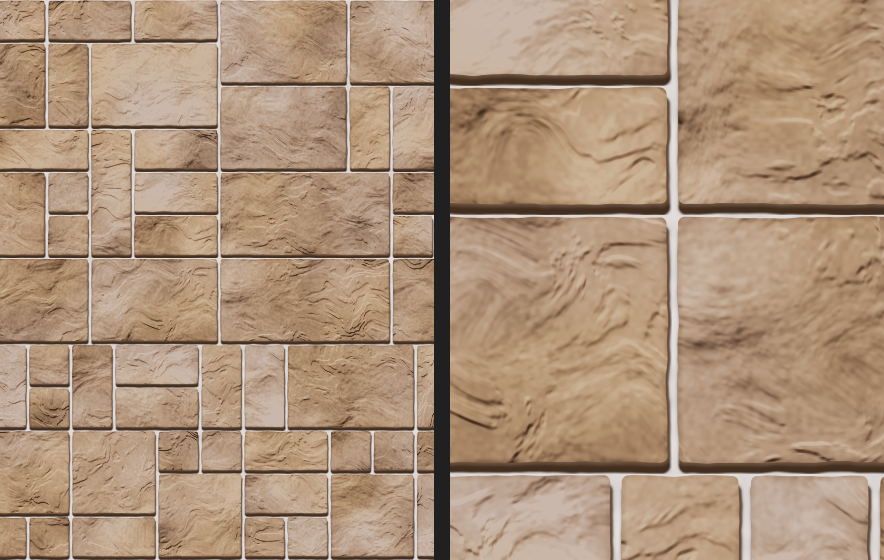
Left, the full canvas; right, a detail of the centre.
Reproduce this texture procedurally as a Shadertoy shader.

```glsl
const float ROWS = 13.0;            // stone units over the canvas height
const float SEED = 4.0;
const float KEEP_CHANCE = 0.68;     // chance that a fitting block stays whole
const float SIDE_GAP = 0.045;
const float TOP_GAP = 0.015;
const float BOTTOM_GAP = 0.09;
const vec2 SHADOW_DROP = vec2(0.012, -0.072);
const vec2 LIGHT_STEP = vec2(-0.010, 0.028);
const float RELIEF = 3.7;
const vec3 GROUT = vec3(0.87, 0.85, 0.84);
const vec3 SHADOW = vec3(0.26, 0.18, 0.12);
const vec3 UMBER = vec3(0.46, 0.35, 0.27);
const vec3 BROWN = vec3(0.62, 0.50, 0.40);
const vec3 TAN = vec3(0.71, 0.60, 0.50);
const vec3 SAND = vec3(0.79, 0.715, 0.645);
const vec3 WARM = vec3(1.01, 0.98, 0.91);
const vec3 COOL = vec3(1.00, 1.005, 1.04);

vec3 hash3(vec2 p) {
    vec3 h = fract(p.xyx * vec3(0.1031, 0.1030, 0.0973));
    h += dot(h, h.yxz + 33.33);
    return fract((h.xxy + h.yzz) * h.zyx);
}

float noise(vec2 p) {
    vec2 i = floor(p), f = fract(p);
    f = f * f * (3.0 - 2.0 * f);
    vec2 e = vec2(0.0, 1.0);
    return mix(mix(hash3(i).x, hash3(i + e.yx).x, f.x),
               mix(hash3(i + e.xy).x, hash3(i + e.yy).x, f.x), f.y);
}

float fbm(vec2 p, int octaves) {
    float sum = 0.0, amp = 0.5;
    for (int i = 0; i < octaves; i++) {
        sum += amp * noise(p);
        p = mat2(1.6, 1.2, -1.2, 1.6) * p + 7.3;
        amp *= 0.5;
    }
    return sum;
}

// Split-rock height: rough noise broken into ledges in patches
float relief(vec2 p) {
    vec2 warped = p + 0.45 * vec2(noise(p * 1.9), noise(p * 1.9 + 31.0));
    float rough = fbm(warped * vec2(1.5, 2.3), 5);
    float level = rough * 6.0;
    float ledge = (floor(level) + smoothstep(0.62, 1.0, fract(level))) / 6.0;
    float patches = smoothstep(0.40, 0.68, noise(p * 1.1 + 57.0));
    return mix(rough, ledge, 0.75 * patches);
}

// Splits a block of whole units until the part around p is one stone
void findStone(vec2 p, inout vec2 lo, inout vec2 hi) {
    for (int i = 0; i < 14; i++) {
        vec2 size = hi - lo;
        vec3 r = hash3(lo * vec2(7.0, 13.0) + hi * vec2(31.0, 57.0) + SEED);
        bool flat_ = size.y < 2.5 && size.x < size.y + 2.5;
        bool upright = size.x < 1.5 && size.y < 3.5;
        if (size.x * size.y < 1.5 || ((flat_ || upright) && r.x < KEEP_CHANCE)) break;
        bool across = size.x * (0.6 + 0.8 * r.y) > size.y;
        across = size.y < 1.5 || (size.x > 1.5 && across);
        float span = across ? size.x : size.y;
        float cut = clamp(floor(span * (0.3 + 0.4 * r.z) + 0.5), 1.0, span - 1.0);
        if (across) {
            cut += lo.x;
            if (p.x < cut) hi.x = cut; else lo.x = cut;
        } else {
            cut += lo.y;
            if (p.y < cut) hi.y = cut; else lo.y = cut;
        }
    }
}

float roundBox(vec2 p, vec2 halfSize, float radius) {
    vec2 q = abs(p) - halfSize + radius;
    return length(max(q, 0.0)) + min(max(q.x, q.y), 0.0) - radius;
}

vec3 stoneRamp(float t) {
    vec3 c = mix(SHADOW, UMBER, clamp(t / 0.25, 0.0, 1.0));
    c = mix(c, BROWN, clamp((t - 0.25) / 0.25, 0.0, 1.0));
    c = mix(c, TAN, clamp((t - 0.5) / 0.22, 0.0, 1.0));
    return mix(c, SAND, clamp((t - 0.72) / 0.33, 0.0, 1.0));
}

void mainImage(out vec4 fragColor, in vec2 fragCoord) {
    float pixel = ROWS / iResolution.y;
    vec2 p = fragCoord * pixel;

    // Courses with their own sideways shift
    p.x += p.y < 5.0 ? 0.36 : 0.92;
    vec2 lo = vec2(0.0, p.y < 3.0 ? 0.0 : p.y < 5.0 ? 3.0 : 5.0);
    vec2 hi = vec2(12.0, p.y < 3.0 ? 3.0 : p.y < 5.0 ? 5.0 : 13.0);
    findStone(p, lo, hi);
    vec3 id = hash3(lo * 3.0 + hi * 11.0 + SEED);

    // Slightly uneven outline and its dropped shadow
    vec2 faceLo = lo + vec2(SIDE_GAP, BOTTOM_GAP);
    vec2 faceHi = hi - vec2(SIDE_GAP, TOP_GAP);
    vec2 fromCentre = p - 0.5 * (faceLo + faceHi);
    vec2 halfSize = 0.5 * (faceHi - faceLo);
    float wobble = 0.035 * (fbm(p * 4.0 + id.xy * 20.0, 3) - 0.44);
    float edge = roundBox(fromCentre, halfSize, 0.05) + wobble;
    float dropped = roundBox(fromCentre - SHADOW_DROP, halfSize, 0.05) + wobble;

    // Stone face: tone from stains, slanted relief, grain and worn edges
    float angle = (id.x - 0.5) * 1.5;
    mat2 turn = mat2(cos(angle), sin(angle), -sin(angle), cos(angle));
    vec2 q = turn * p + id.yz * 40.0;
    float slope = relief(q + turn * LIGHT_STEP) - relief(q);
    float stain = fbm(q * 0.9 + 80.0, 4) - 0.47;
    float grain = noise(q * 24.0) - 0.5;
    float tone = 0.77 + 0.22 * (id.y - 0.5) + 0.95 * stain + 0.16 * grain;
    tone -= RELIEF * (max(slope, 0.0) * 1.25 + min(slope, 0.0) * 0.8);
    tone -= 0.16 * smoothstep(-0.05, 0.0, edge);
    float hue = clamp(id.z + 1.6 * (noise(q * 0.8 + 15.0) - 0.5), 0.0, 1.0);
    vec3 stone = stoneRamp(tone) * mix(WARM, COOL, hue);

    // Grout, then shaded lower side, then face
    vec3 color = GROUT * (0.84 + 0.16 * smoothstep(0.0, 0.04, dropped));
    color *= 0.97 + 0.06 * noise(p * 9.0);
    vec3 side = mix(UMBER * 0.9, SHADOW, smoothstep(0.0, 0.045, edge));
    color = mix(color, side, smoothstep(0.018 + 0.5 * pixel, -0.5 * pixel, dropped));
    color = mix(color, stone, smoothstep(0.6 * pixel, -0.6 * pixel, edge));
    fragColor = vec4(clamp(color, 0.0, 1.0), 1.0);
}
```
